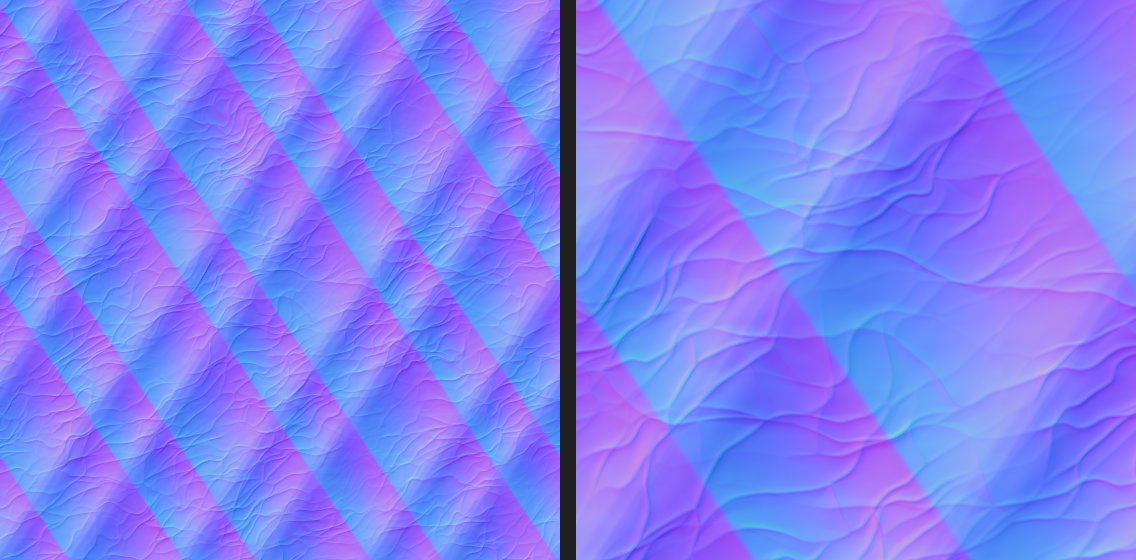
Left, the full canvas; right, a detail of the centre.
A three.js fragment shader for this texture map:

```glsl
// Tangent-space normal map of quilted leather: two families of slanted seams
// cut the sheet into wide and narrow padded diamonds, three across and two down.
// Pillow slopes come from each cell's profile, creases from stretched, warped Voronoi borders.
varying vec2 vUv;

float hash(vec2 p) {
  return fract(sin(dot(p, vec2(127.1, 311.7))) * 43758.5453);
}

float noise(vec2 p) {
  vec2 i = floor(p), f = fract(p);
  f = f * f * f * (f * (f * 6.0 - 15.0) + 10.0);
  return mix(mix(hash(i), hash(i + vec2(1.0, 0.0)), f.x),
             mix(hash(i + vec2(0.0, 1.0)), hash(i + vec2(1.0, 1.0)), f.x), f.y);
}

// Gap between the nearest two Voronoi points, zero on cell borders
float borderGap(vec2 p) {
  vec2 cell = floor(p);
  float nearest = 9.0, second = 9.0;
  for (int y = -1; y <= 1; y++) {
    for (int x = -1; x <= 1; x++) {
      vec2 c = cell + vec2(float(x), float(y));
      float d = length(c + vec2(hash(c), hash(c + 57.0)) - p);
      second = min(second, max(nearest, d));
      nearest = min(nearest, d);
    }
  }
  return second - nearest;
}

// Leather height: grain, soft folds and three slanted networks of grooves
float leatherHeight(vec2 p) {
  float height = 0.16 * noise(p * 120.0) + 0.45 * noise(p * vec2(30.0, 60.0));
  p += 0.030 * (vec2(noise(p * 12.0), noise(p * 12.0 + 40.0)) - 0.5);
  p += 0.010 * (vec2(noise(p * 45.0 + 7.0), noise(p * 45.0 + 80.0)) - 0.5);
  for (int i = 0; i < 3; i++) {
    float layer = float(i), angle = 0.12 + 0.3 * layer;
    vec2 along = vec2(cos(angle), sin(angle));
    vec2 q = vec2(dot(p, along), dot(p, vec2(-along.y, along.x)));
    float gap = borderGap(q * vec2(8.0, 23.0) * (1.0 + 0.25 * layer) + 19.0 * layer);
    float presence = smoothstep(0.25, 0.75, noise(p * 14.0 + 33.0 * layer));
    height -= (0.15 + 0.85 * presence) * exp(-gap * 7.0);
  }
  return height;
}

// Position across a wide or narrow cell (-1 to 1), and distance to its seam
vec2 quiltCell(float t) {
  float f = fract(t - 0.37);
  float start = f < 0.615 ? 0.0 : 0.615;
  float width = f < 0.615 ? 0.615 : 0.385;
  float across = (f - start) / width * 2.0 - 1.0;
  return vec2(across, (1.0 - abs(across)) * 0.5 * width);
}

void main() {
  // Cells along the two slanted axes
  vec2 a = quiltCell(3.0 * vUv.x - 2.0 * vUv.y);
  vec2 b = quiltCell(3.0 * vUv.x + 2.0 * vUv.y);

  // Padding slopes: rising seams have a beveled left shoulder, falling seams are crisp
  float shoulder = a.x < 0.0 ? 0.25 * smoothstep(0.0, 0.012, a.y) + 0.75 * smoothstep(0.03, 0.085, a.y)
                             : 0.5 * smoothstep(0.0, 0.012, a.y) + 0.5 * smoothstep(0.025, 0.05, a.y);
  float slopeA = sin(1.5708 * a.x) * (1.0 - 0.5 * b.x * b.x) * shoulder;
  float slopeB = sin(1.5708 * b.x) * (1.0 - 0.5 * a.x * a.x) * smoothstep(-0.006, 0.012, b.y);
  vec2 tilt = slopeA * vec2(0.145, 0.115) + slopeB * vec2(0.145, -0.115);

  // Crease slopes
  float e = 0.0018;
  float here = leatherHeight(vUv);
  vec2 rise = vec2(leatherHeight(vUv + vec2(e, 0.0)), leatherHeight(vUv + vec2(0.0, e))) - here;
  tilt += clamp(rise * vec2(-0.27, 0.27), -0.15, 0.15);

  // Pack the normal, green facing down
  float up = sqrt(max(0.0, 1.0 - 4.0 * dot(tilt, tilt)));
  gl_FragColor = vec4(0.5 + tilt, 0.5 + 0.5 * up, 1.0);
}
```
